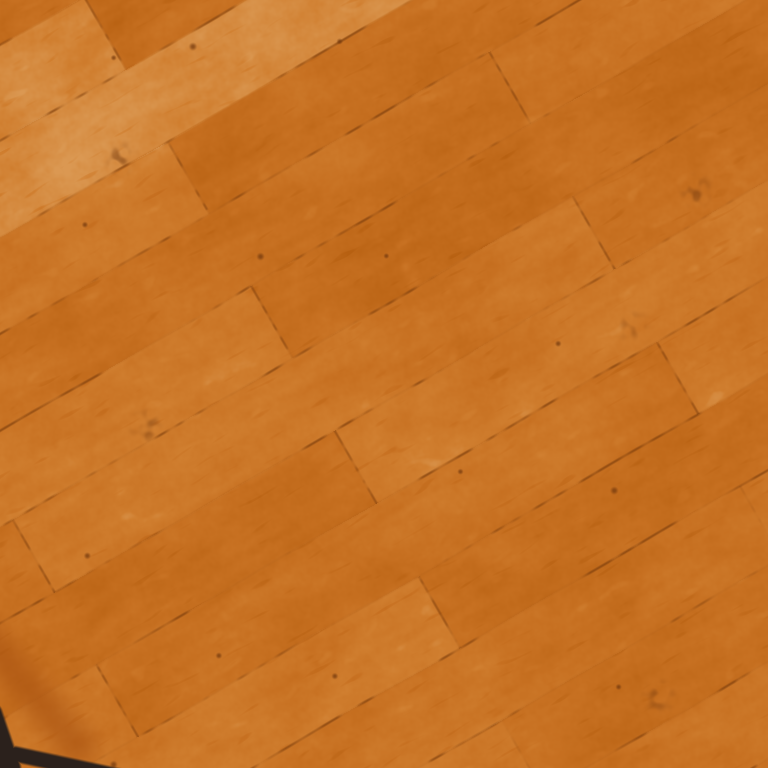
Give the GLSL for this texture, as a three.js fragment shader.

```glsl
// Worn parquet of slanted honey-coloured boards laid in half-offset rows.
// The canvas is rotated into board space; each board gets a tone, then grain,
// broken seams, knots and scuffs are added, with a dark leg in one corner.
varying vec2 vUv;

const float SLANT = 0.5236;         // angle of the boards
const float ROW_HEIGHT = 0.1088;
const float ROW_START = 0.0507;
const float BOARD_LENGTH = 0.842;
const float JOINT_START = 0.097;
const float SEAM_WIDTH = 0.0030;
const float EDGE_SOFT = 0.0025;
const float BASE_TONE = 0.22;
const float TONE_SWING = 0.42;      // contrast between neighbouring boards
const float TONE_JITTER = 0.30;
const float PALE_TONE = 1.50;
const float KNOT_CELL = 0.19;
const float BURL_CELL = 0.34;

const vec3 DARK = vec3(0.735, 0.395, 0.085);
const vec3 HONEY = vec3(0.78, 0.44, 0.13);
const vec3 LIGHT = vec3(0.815, 0.495, 0.185);
const vec3 PALE = vec3(0.85, 0.58, 0.30);
const vec3 SEAM = vec3(0.50, 0.25, 0.05);
const vec3 KNOT = vec3(0.45, 0.22, 0.05);
const vec3 SHADOW = vec3(0.64, 0.30, 0.05);
const vec3 LEG = vec3(0.17, 0.13, 0.11);

vec2 hash2(vec2 p) {
  vec2 q = vec2(dot(p, vec2(127.1, 311.7)), dot(p, vec2(269.5, 183.3)));
  return fract(sin(q) * 43758.55);
}

float corner(vec2 cell, vec2 offset) {
  return dot(hash2(cell) * 2.0 - 1.0, offset);
}

// Gradient noise, roughly -0.5 to 0.5
float noise(vec2 p) {
  vec2 i = floor(p), f = fract(p), e = vec2(1.0, 0.0);
  vec2 w = f * f * f * (f * (f * 6.0 - 15.0) + 10.0);
  return mix(mix(corner(i, f), corner(i + e.xy, f - e.xy), w.x),
             mix(corner(i + e.yx, f - e.yx), corner(i + 1.0, f - 1.0), w.x), w.y);
}

float capsule(vec2 p, vec2 a, vec2 b) {
  vec2 d = b - a;
  return length(p - a - d * clamp(dot(p - a, d) / dot(d, d), 0.0, 1.0));
}

// Boards past the last worn joint share the tone of their neighbour
float boardTone(float row, float board) {
  board = min(board, 0.0);
  float swing = mod(row + board, 2.0) * 2.0 - 1.0;
  if (abs(row - 5.5) < 1.0) swing = -swing;
  swing *= (1.0 - 0.8 * smoothstep(8.0, 10.0, row)) * (1.0 - 0.4 * mod(row, 2.0));
  float tone = BASE_TONE + swing * TONE_SWING + (hash2(vec2(row, board)).x - 0.5) * TONE_JITTER;
  bool pale = abs(row - 0.5) < 1.0 && board == -1.0;
  return pale ? PALE_TONE - 0.15 * (1.0 - row) : tone;
}

// Position along a row, counted in boards
float boardCoord(float row, float u) {
  return (u - JOINT_START) / BOARD_LENGTH - 0.5 * mod(row, 2.0);
}

float rowTone(float row, float u) {
  float q = boardCoord(row, u), joint = floor(q + 0.5);
  float side = smoothstep(-EDGE_SOFT, EDGE_SOFT, (q - joint) * BOARD_LENGTH);
  return mix(boardTone(row, joint - 1.0), boardTone(row, joint), side);
}

vec3 woodColour(float t) {
  vec3 c = mix(DARK, HONEY, clamp(t + 1.0, -0.6, 1.0));
  c = mix(c, LIGHT, clamp(t, 0.0, 1.0));
  return mix(c, PALE, clamp(t - 1.0, 0.0, 1.2));
}

void main() {
  // Board space: u runs along the rows, v across them
  vec2 p = vec2(vUv.x, 1.0 - vUv.y);
  float c = cos(SLANT), s = sin(SLANT);
  float u = p.x * c - p.y * s, v = p.x * s + p.y * c;
  float across = (v - ROW_START) / ROW_HEIGHT + 0.03 * noise(vec2(u * 6.0, v * 3.0));
  float row = floor(across), seam = floor(across + 0.5);
  float seamOffset = (across - seam) * ROW_HEIGHT;

  // Board tone, cloudy mottling, soft grain and a few thin flecks
  float tone = mix(rowTone(seam - 1.0, u), rowTone(seam, u),
                   smoothstep(-EDGE_SOFT, EDGE_SOFT, seamOffset));
  vec2 g = vec2(u + row * 3.7, v);
  float warp = noise(g * vec2(6.0, 10.0));
  tone += 0.9 * noise(p * 4.3 + 7.0) + 0.7 * warp;
  tone += 0.65 * noise(g * vec2(14.0, 24.0) + warp);
  tone += 0.40 * noise(g * vec2(11.0, 75.0) + 2.0 * warp);
  tone += 0.35 * noise(p * 48.0) + 0.28 * noise(p * 105.0) + 0.15 * noise(p * 190.0);
  tone -= 0.6 * smoothstep(0.25, 0.5, noise(g * vec2(24.0, 120.0) + 9.0));
  tone += 0.5 * smoothstep(0.25, 0.55, noise(g * vec2(30.0, 55.0) + 31.0));
  vec3 colour = woodColour(tone);

  // Seams are broken into dashes; joints are faint and dotted
  float wear = noise(vec2(u * 7.0, seam * 5.3 + 0.4)) + 0.9 * noise(vec2(u * 38.0, seam * 3.1 + 0.4));
  float seamLine = 1.0 - smoothstep(0.0, SEAM_WIDTH, abs(seamOffset));
  colour = mix(colour, SEAM, seamLine * (0.06 + 0.62 * smoothstep(-0.05, 0.4, wear)));
  float q = boardCoord(row, u), joint = floor(q + 0.5);
  float jointLine = 1.0 - smoothstep(0.0, SEAM_WIDTH, abs(q - joint) * BOARD_LENGTH);
  jointLine *= (1.0 - step(0.5, joint)) * (1.0 - 0.7 * smoothstep(8.0, 9.0, row));
  float dots = smoothstep(-0.25, 0.3, noise(vec2(v * 90.0, row + 0.5)));
  colour = mix(colour, SEAM, jointLine * (0.08 + 0.45 * dots));

  // Scattered pin knots and a few smudged burls
  vec2 cell = floor(p / KNOT_CELL), h = hash2(cell + 17.0);
  float radius = mix(0.004, 0.0065, h.y);
  float d = length(p - (cell + 0.15 + 0.7 * hash2(cell + 5.0)) * KNOT_CELL);
  colour = mix(colour, KNOT, step(0.6, h.x) * 0.7 * (1.0 - smoothstep(0.1 * radius, radius, d)));
  cell = floor(p / BURL_CELL);
  d = length(p - (cell + 0.2 + 0.6 * hash2(cell + 41.0)) * BURL_CELL);
  float burl = (1.0 - smoothstep(0.003, 0.028, d)) * smoothstep(-0.1, 0.4, noise(p * 70.0));
  colour = mix(colour, KNOT, 0.5 * burl * step(0.55, hash2(cell + 63.0).x));

  // Soft shadow and the dark leg in the lower left corner
  float shade = capsule(vUv, vec2(-0.02, 0.17), vec2(0.10, 0.03));
  colour = mix(colour, SHADOW, 0.5 * (1.0 - smoothstep(0.0, 0.045, shade)));
  float leg = min(capsule(vUv, vec2(-0.012, 0.07), vec2(0.012, 0.0)) - 0.015,
                  capsule(vUv, vec2(0.02, 0.018), vec2(0.16, -0.012)) - 0.010);
  colour = mix(colour, LEG, 1.0 - smoothstep(-EDGE_SOFT, EDGE_SOFT, leg));
  gl_FragColor = vec4(colour, 1.0);
}
```
